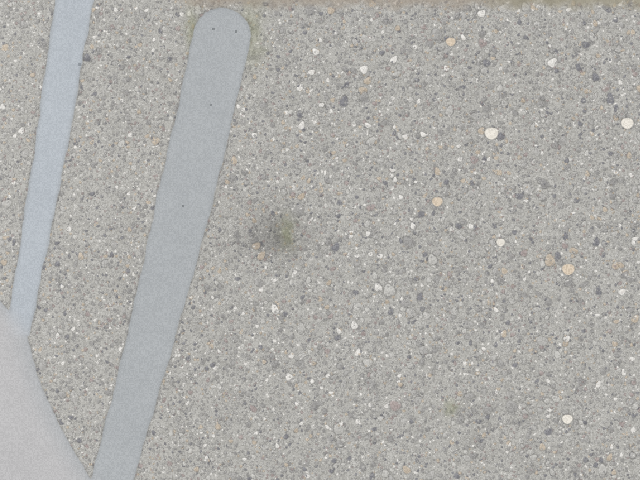
Write a Shadertoy shader that draws this texture.

```glsl
vec4 hash4(vec2 cell) {
    vec4 h = fract(cell.xyxy * vec4(0.1031, 0.1030, 0.0973, 0.1099));
    h += dot(h, h.wzxy + 33.33);
    return fract((h.xxyz + h.yzzw) * h.zywx);
}

float waves(vec2 p) {
    float sum = 0.0, amp = 0.5;
    for (int i = 0; i < 4; i++) {
        sum += amp * sin(p.x + 1.7 * sin(p.y)) * sin(p.y + 1.3 * sin(p.x * 0.8));
        p = mat2(1.6, 1.2, -1.2, 1.6) * p + 2.3;
        amp *= 0.55;
    }
    return sum;
}

float blob(vec2 p, vec2 center, vec2 size) {
    vec2 d = (p - center) / size;
    return exp(-dot(d, d));
}

vec3 stoneColor(float kind, float tone) {
    vec3 color = mix(vec3(0.58, 0.575, 0.57), vec3(0.79, 0.785, 0.765), tone);
    color = mix(color, vec3(0.79, 0.72, 0.63), 0.75 * step(0.87, kind));
    color = mix(color, vec3(0.91, 0.90, 0.88), step(0.93, kind));
    color = mix(color, vec3(0.64, 0.58, 0.57), 0.8 * step(kind, 0.10));
    return mix(color, vec3(0.50, 0.50, 0.52), step(kind, 0.05));
}

// One layer of scattered oval stones with soft contact shadows
vec3 addPebbles(vec3 ground, vec2 p, float scale, float density) {
    vec2 q = p * scale;
    float aa = scale / iResolution.y;
    for (int k = 0; k < 9; k++) {
        vec2 cell = floor(q) + vec2(k % 3 - 1, k / 3 - 1);
        vec4 h = hash4(cell + scale), look = hash4(cell + scale * 3.0 + 17.0);
        if (h.w > density) continue;
        vec2 d = q - cell - 0.5 - 0.7 * (h.xy - 0.5);
        float turn = 6.283 * look.x, radius = mix(0.22, 0.46, h.z);
        vec2 axis = vec2(cos(turn), sin(turn));
        vec2 oval = vec2(dot(d, axis), dot(d, vec2(-axis.y, axis.x)) * (1.0 + 0.7 * look.y));
        float edge = length(oval) - radius * (1.0 + 0.1 * sin(3.0 * atan(oval.y, oval.x) + turn));
        ground *= 1.0 - 0.13 * smoothstep(0.18, 0.0, edge);
        vec3 stone = stoneColor(look.z, look.w) + 0.045 * dot(d, vec2(-0.6, 0.8)) / radius;
        ground = mix(ground, stone, 0.85 * smoothstep(aa, -aa, edge));
    }
    return ground;
}

// A few large pale stones that stand out
vec3 addLandmarks(vec3 ground, vec2 p) {
    vec3 stones[7] = vec3[7](
        vec3(1.307, 0.743, 0.013), vec3(1.184, 0.439, 0.013), vec3(1.182, 0.127, 0.011),
        vec3(0.911, 0.580, 0.011), vec3(1.043, 0.495, 0.009), vec3(0.939, 0.913, 0.010),
        vec3(1.024, 0.722, 0.014));
    for (int i = 0; i < 7; i++) {
        vec2 d = p - stones[i].xy;
        float edge = length(d * vec2(1.0, 1.15)) - stones[i].z * (1.0 + 0.05 * sin(3.0 * atan(d.y, d.x)));
        vec3 color = mix(vec3(0.89, 0.87, 0.83), vec3(0.83, 0.77, 0.69), float(i % 2));
        ground *= 1.0 - 0.12 * smoothstep(0.005, 0.0, edge);
        ground = mix(ground, color, smoothstep(0.002, -0.002, edge));
    }
    return ground;
}

void mainImage(out vec4 fragColor, in vec2 fragCoord) {
    vec2 p = fragCoord / iResolution.y;
    float cloud = waves(p * 9.0), rough = waves(p * 60.0);
    float coarse = smoothstep(0.3, 0.9, p.x);
    float grain = hash4(floor(p * 380.0)).x - 0.5;

    // Exposed aggregate, with larger stones toward the right
    vec3 color = vec3(0.685, 0.68, 0.66) + 0.03 * rough;
    color = addPebbles(color, p, 130.0, 0.75);
    color = addPebbles(color, p, 80.0, 0.45);
    color = addPebbles(color, p, 52.0, 0.06 + 0.2 * coarse);
    color = addPebbles(color, p, 36.0, 0.01 + 0.09 * coarse);
    color = addPebbles(color, p, 165.0, 0.3);
    color = addLandmarks(color, p);
    color += 0.018 + 0.09 * grain + 0.01 * cloud + 0.012 * smoothstep(0.5, 0.0, p.x);

    // Dark stain, moss and grassy dirt along the top
    vec2 ragged = p + 0.014 * vec2(rough, waves(p.yx * 50.0));
    color *= 1.0 - 0.17 * blob(ragged, vec2(0.575, 0.51), vec2(0.06, 0.05));
    float moss = blob(ragged, vec2(0.598, 0.515), vec2(0.017, 0.028));
    moss += 0.8 * blob(ragged, vec2(0.94, 0.152), vec2(0.012, 0.012));
    moss += 0.8 * blob(ragged, vec2(0.40, 0.94), vec2(0.014, 0.045));
    moss += 0.8 * blob(ragged, vec2(0.525, 0.93), vec2(0.022, 0.06));
    float topEdge = smoothstep(0.975, 1.005, ragged.y) * smoothstep(0.33, 0.42, p.x);
    color = mix(color, vec3(0.64, 0.59, 0.53), 0.6 * topEdge);
    moss += topEdge * smoothstep(0.95, 1.1, p.x) * 0.5;
    color = mix(color, vec3(0.55, 0.56, 0.44) + 0.12 * rough, 0.55 * min(moss, 1.0));

    // Two tapered sealant bands and the pool joining them
    float bend = 0.010 * sin(3.1416 * p.y), wobble = 0.004 * waves(p * 28.0);
    float t = max(0.306 - p.y, 0.0);
    float left = abs(p.x - 0.155 + 0.18 * (1.0 - p.y) - 0.7 * bend) - mix(0.020, 0.040, p.y);
    left = max(left, 0.30 - p.y);
    float pool = max(p.x - 0.056 - 0.2 * t - 0.8 * t * t, p.y - 0.375 + 1.2 * p.x);
    vec2 cap = vec2(p.x - 0.233 - 0.2454 * min(p.y, 0.925) - bend, max(p.y - 0.925, 0.0));
    float right = length(cap) - mix(0.045, 0.060, smoothstep(0.0, 0.7, p.y));
    float seal = min(min(left, pool), right) + wobble;

    vec3 sealColor = mix(vec3(0.685, 0.70, 0.71), vec3(0.72, 0.745, 0.77), smoothstep(0.01, -0.01, left));
    sealColor = mix(sealColor, vec3(0.745, 0.742, 0.745), smoothstep(0.035, -0.06, pool));
    sealColor += 0.05 * grain + 0.012 * cloud + 0.01 * rough;
    sealColor -= 0.15 * step(0.9988, hash4(floor(p * 190.0) + 5.0).y);
    color *= 1.0 - 0.10 * smoothstep(0.006, 0.0, seal);
    sealColor -= 0.03 * smoothstep(-0.008, 0.0, seal);
    color = mix(color, sealColor, smoothstep(0.002, -0.002, seal));

    fragColor = vec4(clamp(color, 0.0, 1.0), 1.0);
}
```
